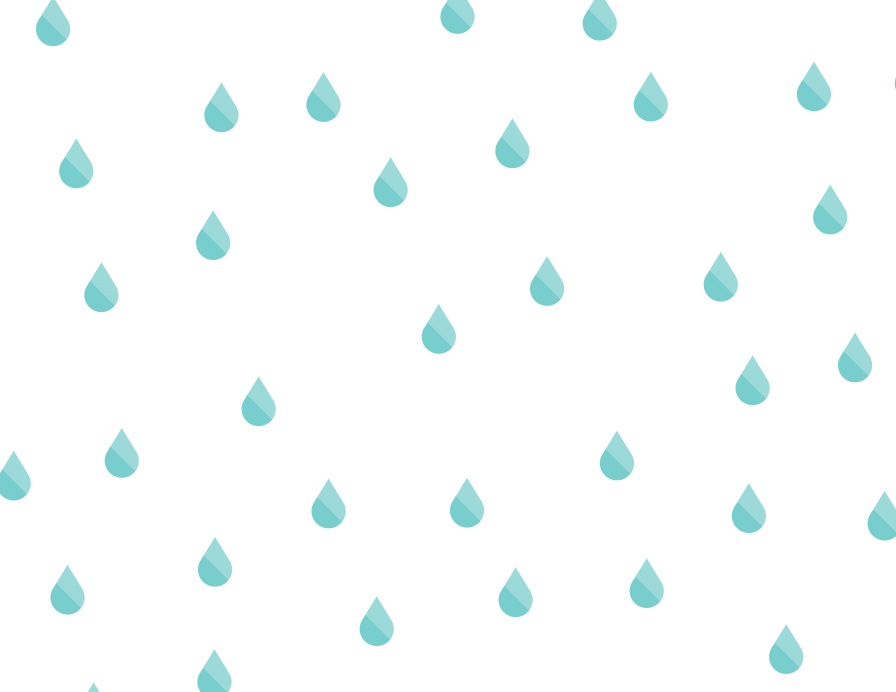
A WebGL 1 fragment shader for this pattern:

```glsl
precision highp float;

uniform vec2 u_resolution;

const vec3 PAPER = vec3(1.0);
const vec3 LIGHT_TEAL = vec3(0.61, 0.852, 0.852);
const vec3 DARK_TEAL = vec3(0.47, 0.803, 0.803);

vec2 hash2(vec2 p) {
  vec2 k = vec2(dot(p, vec2(127.1, 311.7)), dot(p, vec2(269.5, 183.3)));
  return fract(sin(k) * 43758.5453);
}

// Circle of the given radius with straight tangents meeting at a tip above.
float dropDistance(vec2 p, float radius) {
  p.x = abs(p.x);
  vec2 sideNormal = vec2(0.852, 0.524);
  float alongSide = dot(p, vec2(-sideNormal.y, sideNormal.x));
  float edge = alongSide > 0.0 ? dot(p, sideNormal) : length(p);
  return edge - radius;
}

void main() {
  float pixel = 1.0 / u_resolution.y;
  vec2 uv = gl_FragCoord.xy * pixel;

  // Tilted lattice, so that the jittered drops do not line up in rows.
  vec2 axis = vec2(0.196, 0.057);
  mat2 lattice = mat2(axis.x, axis.y, -axis.y, axis.x);
  vec2 cell = floor(uv * lattice / dot(axis, axis));

  vec3 color = PAPER;
  float radius = 0.0247;
  for (int j = -1; j <= 1; j++) {
    for (int i = -1; i <= 1; i++) {
      vec2 id = cell + vec2(float(i), float(j));
      vec2 jitter = (hash2(id + 7.0) - 0.5) * 0.44;
      vec2 p = uv - lattice * (id + 0.5 + jitter);

      // Diagonal split: dark lower left, light upper right.
      float split = (p.x + p.y - 0.16 * radius) * 0.7071;
      vec3 fill = mix(DARK_TEAL, LIGHT_TEAL, clamp(0.5 + split / pixel, 0.0, 1.0));
      float coverage = clamp(0.5 - dropDistance(p, radius) / pixel, 0.0, 1.0);
      color = mix(color, fill, coverage);
    }
  }

  gl_FragColor = vec4(color, 1.0);
}
```
